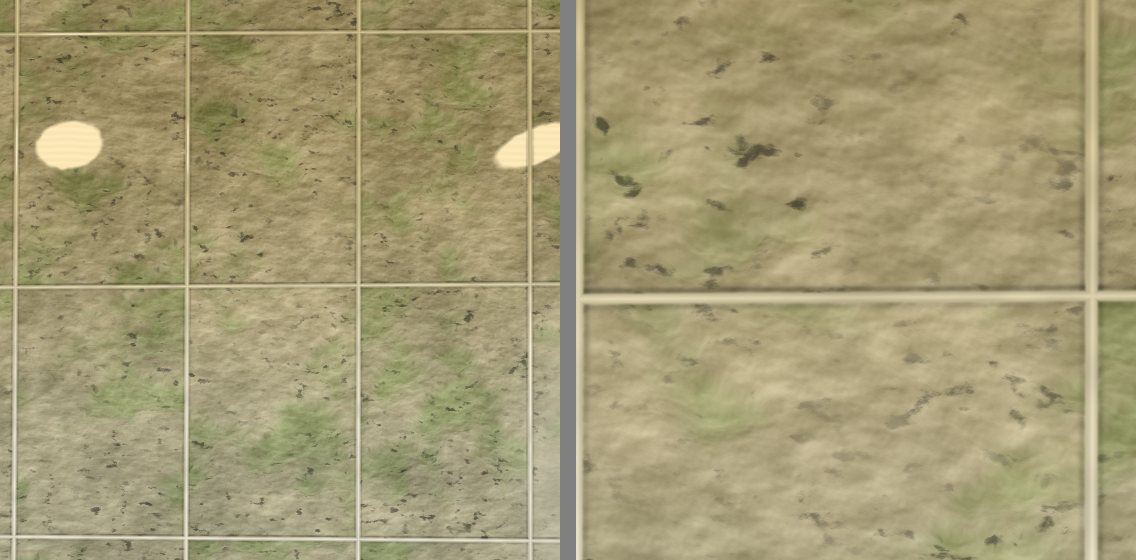
Left, the full canvas; right, a detail of the centre.
Give the GLSL for this texture, as a Shadertoy shader.

```glsl
// Glazed mottled wall tiles with pale grout, warm lamp reflections and a soft window sheen.

float hash(vec2 p) {
    return fract(sin(dot(p, vec2(127.1, 311.7))) * 43758.5453);
}

float noise(vec2 p) {
    vec2 i = floor(p), f = fract(p);
    f = f * f * (3.0 - 2.0 * f);
    return mix(mix(hash(i), hash(i + vec2(1, 0)), f.x),
               mix(hash(i + vec2(0, 1)), hash(i + vec2(1, 1)), f.x), f.y);
}

float fbm(vec2 p) {
    float sum = 0.0, amp = 0.5;
    for (int i = 0; i < 5; i++) {
        sum += amp * noise(p);
        p = mat2(1.6, 1.2, -1.2, 1.6) * p + 7.3;
        amp *= 0.5;
    }
    return sum / 0.97;
}

// Stone-like glaze: broad tint, green clouds, fine grain and dark pits
vec3 glaze(vec2 p, vec2 tile) {
    vec2 q = p + 17.0 * vec2(hash(tile), hash(tile + 5.7));
    vec3 color = mix(vec3(0.645, 0.625, 0.510), vec3(0.605, 0.545, 0.380),
                     smoothstep(0.1, 0.85, p.y));
    color += vec3(0.035, 0.030, 0.022) * exp(-10.0 * pow(p.y - 0.48, 2.0));

    float cloud = fbm(q * vec2(11.0, 14.0));
    float moss = smoothstep(0.50, 0.72, fbm(q * vec2(9.0, 12.0) + 31.0));
    color += (cloud - 0.5) * vec3(0.24, 0.22, 0.20);
    color = mix(color, color * vec3(0.87, 0.95, 0.83), moss);

    vec2 warped = q + 0.010 * vec2(cloud, moss);
    float grain = fbm(warped * vec2(48.0, 80.0));
    float relief = grain - fbm((warped + vec2(0.002, -0.003)) * vec2(48.0, 80.0));
    color += (grain - 0.5) * 0.16 + relief * 0.22;

    float cluster = smoothstep(0.38, 0.66, fbm(q * 16.0 + 60.0));
    float pits = smoothstep(0.60, 0.78, fbm(warped * vec2(62.0, 105.0) + 90.0));
    color *= 1.0 - pits * (0.12 + 0.30 * cluster);
    return color * (0.985 + 0.03 * hash(tile + 2.3));
}

// Soft-edged ellipse, sheared so that it climbs to the right
float lamp(vec2 p, vec2 center, vec2 radius, float shear, float px) {
    vec2 d = p - center;
    d.y -= shear * d.x;
    d += 0.003 * (vec2(noise(p * 90.0), noise(p * 90.0 + 40.0)) - 0.5);
    float edge = (length(d / radius) - 1.0) * radius.y;
    return 1.0 - smoothstep(-0.002 - px, 0.002 + px, edge);
}

float glint(float x, float center, float halfLength) {
    return 1.0 - smoothstep(0.5, 1.0, abs(x - center) / halfLength);
}

void mainImage(out vec4 fragColor, in vec2 fragCoord) {
    vec2 p = fragCoord / iResolution.xy;
    float px = 1.0 / min(iResolution.x, iResolution.y);

    // Tile grid with a slight camera tilt
    float tilt = (p.x - 0.5) * mix(-0.008, 0.006, smoothstep(0.0, 0.5, p.y));
    vec2 pitch = vec2(mix(0.3075, 0.305, p.y), 0.4518);
    vec2 grid = (p - vec2(mix(0.0245, 0.031, p.y), 0.0378 + tilt)) / pitch;
    vec2 tile = floor(grid);
    vec2 offset = (fract(grid + 0.5) - 0.5) * pitch;
    vec2 dist = abs(offset);

    vec3 color = glaze(p, tile);

    // Pale window sheen at the lower right
    float sheen = smoothstep(0.86, 1.02, p.x) * smoothstep(0.58, 0.15, p.y);
    color = mix(color, vec3(0.78, 0.77, 0.69), 0.55 * sheen);

    // Lamp reflections with faint horizontal bands
    float glow = max(lamp(p, vec2(0.1237, 0.741), vec2(0.059, 0.043), 0.08, px),
                     lamp(p, vec2(0.957, 0.740), vec2(0.073, 0.033), 0.33, px));
    float bands = 0.5 + 0.5 * sin(p.y * 520.0 + 2.0 * noise(p * 25.0));
    color = mix(color, vec3(0.99, 0.92, 0.74) - vec3(0.01, 0.025, 0.05) * bands, glow);

    // Shaded tile rims, darkest just above each horizontal joint
    vec2 rim = exp(-pow((dist - vec2(0.0055, 0.0050)) / 0.0020, vec2(2.0)));
    float wear = 0.5 + noise(p * 70.0);
    color *= 1.0 - wear * (0.13 * rim.x + rim.y * (offset.y > 0.0 ? 0.24 : 0.10));

    // Grout, warm above and cool below, with a bright core
    vec2 halfWidth = vec2(0.0037, 0.0030);
    vec2 joint = 1.0 - smoothstep(halfWidth - 0.0006 - px, halfWidth + 0.0006 + px, dist);
    vec3 grout = mix(vec3(0.80, 0.78, 0.70), vec3(0.71, 0.65, 0.46),
                     smoothstep(0.15, 0.80, p.y));
    grout *= 0.95 + 0.10 * noise(p * 45.0);
    vec2 core = exp(-pow((offset - vec2(0.0006, 0.0)) / 0.0016, vec2(2.0)));
    grout += 0.10 * max(core.x, core.y);

    // Wet-looking glints along a few stretches of the joints
    float column = floor(grid.x + 0.5);
    float shine = core.x * (column < 1.5 ? glint(p.y, 0.735, 0.055) : 0.0);
    shine += core.x * (column > 2.5 ? glint(p.y, 0.35, 0.13) : 0.0);
    shine += core.y * glint(p.x, 0.13, 0.07) * step(0.8, p.y);
    grout = mix(grout, vec3(0.98, 0.95, 0.84), 0.8 * min(shine, 1.0));
    color = mix(color, grout, max(joint.x, joint.y));

    fragColor = vec4(clamp(color, 0.0, 1.0), 1.0);
}
```
